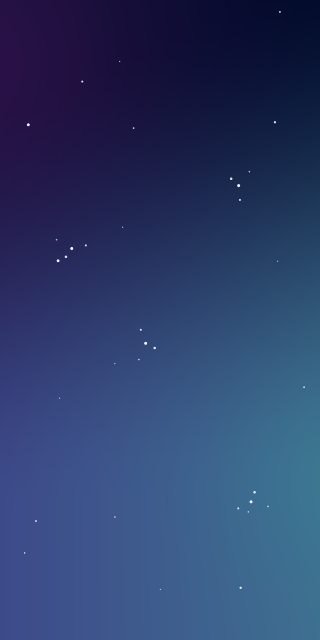
This background is drawn by a WebGL 1 fragment shader. Its source:

```glsl
precision highp float;
// A dusk-to-night sky: two colour ramps, left and right, blend across the canvas,
// with soft violet and teal glows. Stars come from a jittered cell grid
// and from small clusters strung along a wandering, falling path.
uniform vec2 u_resolution;

// Sky colours
const vec3 NIGHT_LEFT = vec3(0.100, 0.060, 0.240);
const vec3 NIGHT_RIGHT = vec3(0.005, 0.040, 0.165);
const vec3 DUSK_LEFT = vec3(0.240, 0.290, 0.540);
const vec3 DUSK_RIGHT = vec3(0.245, 0.435, 0.565);
const vec3 VIOLET_GLOW = vec3(0.060, 0.008, 0.035);
const vec3 TEAL_GLOW = vec3(-0.010, 0.030, 0.005);
const vec3 STAR_COLOR = vec3(0.93, 0.96, 1.0);

// Heights where dusk ends and night begins: x on the left edge, y on the right
const vec2 DUSK_END = vec2(0.20, 0.26);
const vec2 NIGHT_START = vec2(0.85, 1.06);

// Stars, in canvas widths
const float CELLS_ACROSS = 3.0;
const float RADIUS_MIN = 0.0018;
const float RADIUS_MAX = 0.0046;
const float CLUSTER_SPREAD = 0.055;
const int CLUSTERS = 4;
const int CLUSTER_STARS = 4;
const float GOLDEN_ANGLE = 2.39996;

vec2 hash2(vec2 p) {
  vec2 k = vec2(dot(p, vec2(127.1, 311.7)), dot(p, vec2(269.5, 183.3)));
  return fract(sin(k) * 43758.55);
}

float glow(vec2 uv, vec2 center, vec2 size) {
  vec2 d = (uv - center) / size;
  return exp(-dot(d, d));
}

vec3 sky(vec2 uv) {
  float low = mix(DUSK_END.x, DUSK_END.y, uv.x);
  float high = mix(NIGHT_START.x, NIGHT_START.y, uv.x);
  vec3 dusk = mix(DUSK_LEFT, DUSK_RIGHT, uv.x);
  vec3 night = mix(NIGHT_LEFT, NIGHT_RIGHT, uv.x);
  vec3 color = mix(dusk, night, smoothstep(low, high, uv.y));
  color += VIOLET_GLOW * glow(uv, vec2(0.0, 0.90), vec2(0.45, 0.20));
  return color + TEAL_GLOW * glow(uv, vec2(1.0, 0.25), vec2(0.35, 0.16));
}

// Antialiased disc of one star
float star(vec2 offset, float radius, float pixel) {
  float edge = 0.6 * pixel;
  return 1.0 - smoothstep(radius - edge, radius + edge, length(offset));
}

// One star per cell, kept away from the cell borders
float scatteredStars(vec2 p, float pixel) {
  vec2 cell = floor(p * CELLS_ACROSS);
  vec2 spot = (cell + mix(vec2(0.06), vec2(0.94), hash2(cell + 3.0))) / CELLS_ACROSS;
  float size = hash2(cell + 41.0).x;
  float radius = mix(RADIUS_MIN, RADIUS_MAX, size * size);
  return star(p - spot, radius, pixel) * mix(0.65, 1.0, size);
}

// Each cluster has a bright heart with fainter stars turning around it
float clusteredStars(vec2 p, float aspect, float pixel) {
  float light = 0.0;
  for (int i = 0; i < CLUSTERS; i++) {
    float n = float(i);
    float x = 0.49 + 0.31 * cos(2.0 * n + 0.6);
    float y = 0.71 - 0.09 * n - 0.0083 * n * n * n;
    vec2 heart = vec2(x, y * aspect);
    for (int j = 0; j < CLUSTER_STARS; j++) {
      float m = float(j);
      float angle = GOLDEN_ANGLE * m + 1.7 * n;
      float reach = CLUSTER_SPREAD * sqrt(m / float(CLUSTER_STARS - 1));
      vec2 spot = heart + reach * vec2(cos(angle), sin(angle));
      float fade = m / float(CLUSTER_STARS);
      float radius = mix(RADIUS_MAX, RADIUS_MIN, fade);
      light = max(light, star(p - spot, radius, pixel) * (1.0 - 0.4 * fade));
    }
  }
  return light;
}

void main() {
  vec2 uv = gl_FragCoord.xy / u_resolution;
  vec2 p = gl_FragCoord.xy / u_resolution.x;
  float pixel = 1.0 / u_resolution.x;
  float aspect = u_resolution.y / u_resolution.x;

  float stars = max(scatteredStars(p, pixel), clusteredStars(p, aspect, pixel));
  gl_FragColor = vec4(mix(sky(uv), STAR_COLOR, stars), 1.0);
}
```
